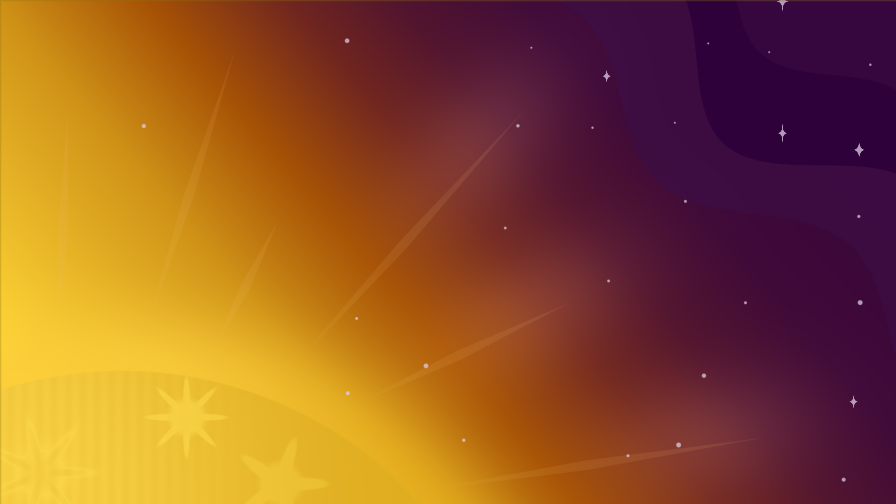
Reproduce this background procedurally as a Shadertoy shader.

```glsl
// A glowing sun in the lower left fades through orange into a purple night.
// A diagonal colour ramp carries the sky; tapered rays with soft glows, wavy
// bands, hashed stars and a sun disc with flares are layered over it.

#define SUN_CENTRE vec2(0.243, -0.528)
#define SUN_RADIUS 0.792
#define HALO_WIDTH 0.12
#define HALO_STRENGTH 0.82
#define RAY_HALF_WIDTH 0.0095
#define RAY_STRENGTH 0.11
#define GLOW_COLOUR vec3(0.10, 0.095, 0.07)
#define STAR_CELL 0.16
#define STAR_COLOUR vec3(0.87, 0.80, 0.89)
#define FRAME_WIDTH 0.0025

// Sky stops: colour, then place along the diagonal
const vec4 SKY[7] = vec4[7](
    vec4(1.00, 0.84, 0.21, 0.20), vec4(0.81, 0.57, 0.09, 0.64),
    vec4(0.65, 0.32, 0.02, 0.87), vec4(0.44, 0.15, 0.12, 1.08),
    vec4(0.32, 0.08, 0.18, 1.25), vec4(0.25, 0.04, 0.22, 1.44),
    vec4(0.20, 0.01, 0.24, 1.95));

// Rays: foot, tip
const vec4 RAYS[6] = vec4[6](
    vec4(0.116, 0.329, 0.134, 0.769), vec4(0.285, 0.329, 0.465, 0.896),
    vec4(0.421, 0.299, 0.551, 0.560), vec4(0.563, 0.252, 1.035, 0.775),
    vec4(0.694, 0.192, 1.127, 0.398), vec4(0.829, 0.025, 1.505, 0.130));

// Flares on the disc: centre, radius, number of points
const vec4 FLARES[3] = vec4[3](
    vec4(0.370, 0.172, 0.085, 8.0), vec4(0.080, 0.062, 0.105, 7.0),
    vec4(0.556, 0.040, 0.100, 5.0));

float hash(vec2 p) {
    return fract(sin(dot(p, vec2(127.1, 311.7))) * 43758.5453);
}

float cover(float d, float soft) {
    return 1.0 - smoothstep(-soft, soft, d);
}

float diagonal(vec2 p) {
    return dot(p, vec2(0.76, 0.65));
}

vec3 skyColour(float t) {
    vec3 col = SKY[0].rgb;
    for (int i = 1; i < 7; i++)
        col = mix(col, SKY[i].rgb, clamp((t - SKY[i - 1].a) / (SKY[i].a - SKY[i - 1].a), 0.0, 1.0));
    return col;
}

// Coverage above a rising wave: q is along and across the diagonal
float waveBand(vec2 q, float trough, float halfPeriod, float level, float height, float px) {
    float s = q.x - trough;
    float edge = level + 0.08 * s - height * cos(3.14159 * s / halfPeriod);
    return cover(edge - q.y, px);
}

// Adds a thin spindle, and a soft glow where the ray reaches the night
vec3 addRay(vec3 col, vec2 p, vec4 ray, float px) {
    vec2 axis = ray.zw - ray.xy;
    float len = length(axis);
    vec2 dir = axis / len, rel = p - ray.xy;
    float along = dot(rel, dir), across = dot(rel, vec2(-dir.y, dir.x));
    float h = clamp(along / len, 0.0, 1.0);
    float width = RAY_HALF_WIDTH * min(h / 0.5, (1.0 - h) / 0.5);
    float shape = cover(abs(across) - width, px) * step(0.001, h) * step(h, 0.999);
    vec2 g = vec2(along - 0.85 * len, across - 0.02) / vec2(0.21, 0.12);
    col += GLOW_COLOUR * exp(-dot(g, g)) * step(1.0, diagonal(ray.zw));
    return mix(col, vec3(0.95, 0.74, 0.45), RAY_STRENGTH * shape * smoothstep(0.0, 0.3, h));
}

// One dot or four-pointed sparkle per occupied cell
float stars(vec2 p, float px) {
    vec2 cell = floor(p / STAR_CELL);
    vec2 jitter = 0.2 + 0.6 * vec2(hash(cell + vec2(3.1, 9.4)), hash(cell + vec2(17.7, 2.3)));
    vec2 centre = (cell + jitter) * STAR_CELL, q = abs(p - centre);
    float t = diagonal(centre), size = hash(cell + vec2(41.3, 6.8));
    float present = step(hash(cell + vec2(8.9, 31.2)), mix(0.08, 0.85, smoothstep(0.7, 1.6, t)));
    float dotStar = cover(length(q) - mix(0.0016, 0.005, size), px);
    float points = sqrt(q.x * 1.5) + sqrt(q.y);
    float sparkle = cover(points * points - mix(0.014, 0.023, size), 2.0 * px);
    bool isSparkle = t > 1.4 && hash(cell + vec2(60.2, 13.5)) > 0.58;
    return present * (isSparkle ? 0.75 * sparkle : 0.75 * dotStar);
}

void mainImage(out vec4 fragColor, in vec2 fragCoord) {
    vec2 p = fragCoord / iResolution.y;
    float px = 0.8 / iResolution.y;

    // Sky and wavy night bands
    vec3 col = skyColour(diagonal(p));
    vec2 q = vec2(p.x + 1.0 - p.y, p.x - 1.0 + p.y) * 0.7071;
    col = mix(col, vec3(0.235, 0.05, 0.26), 0.8 * waveBand(q, 1.185, 0.347, 0.745, 0.076, px));
    col = mix(col, vec3(0.18, 0.0, 0.225), 0.9 * waveBand(q, 1.222, 0.324, 0.907, 0.093, px));
    col = mix(col, vec3(0.215, 0.025, 0.25), 0.9 * waveBand(q, 1.146, 0.255, 1.053, 0.060, px));

    // Halo, rays and stars
    float sun = length(p - SUN_CENTRE) - SUN_RADIUS;
    float halo = max(sun, 0.0) / HALO_WIDTH;
    vec3 haloColour = mix(vec3(0.98, 0.80, 0.23), vec3(0.91, 0.70, 0.12), smoothstep(0.3, 0.9, p.x));
    col = mix(col, haloColour, HALO_STRENGTH * exp(-halo * halo));
    for (int i = 0; i < 6; i++) col = addRay(col, p, RAYS[i], px);
    col = mix(col, STAR_COLOUR, stars(p, px));

    // Sun disc with faint upright streaks and soft flares
    vec3 disc = mix(vec3(0.96, 0.80, 0.25), vec3(0.88, 0.68, 0.13), smoothstep(0.1, 0.8, length(p)));
    disc += 0.008 * sin(p.x * 220.0) * smoothstep(0.6, 0.2, p.x);
    for (int i = 0; i < 3; i++) {
        vec2 f = p - FLARES[i].xy;
        float spike = pow(abs(cos(0.5 * FLARES[i].w * atan(f.y, f.x))), 9.0);
        float d = length(f) - FLARES[i].z * mix(0.42, 0.95, spike);
        float fill = i == 1 ? 0.5 * exp(-abs(d) / 0.015) : 0.5 * cover(d, 0.01);
        disc = mix(disc, vec3(1.0, 0.87, 0.31), fill * (i == 2 ? 0.6 : 1.0));
    }
    col = mix(col, disc, cover(sun, 1.5 * px));

    // Hairline along the left and top edges
    float frame = cover(min(p.x, 1.0 - p.y) - FRAME_WIDTH, px);
    fragColor = vec4(mix(col, vec3(0.55, 0.45, 0.05), 0.3 * frame), 1.0);
}
```
